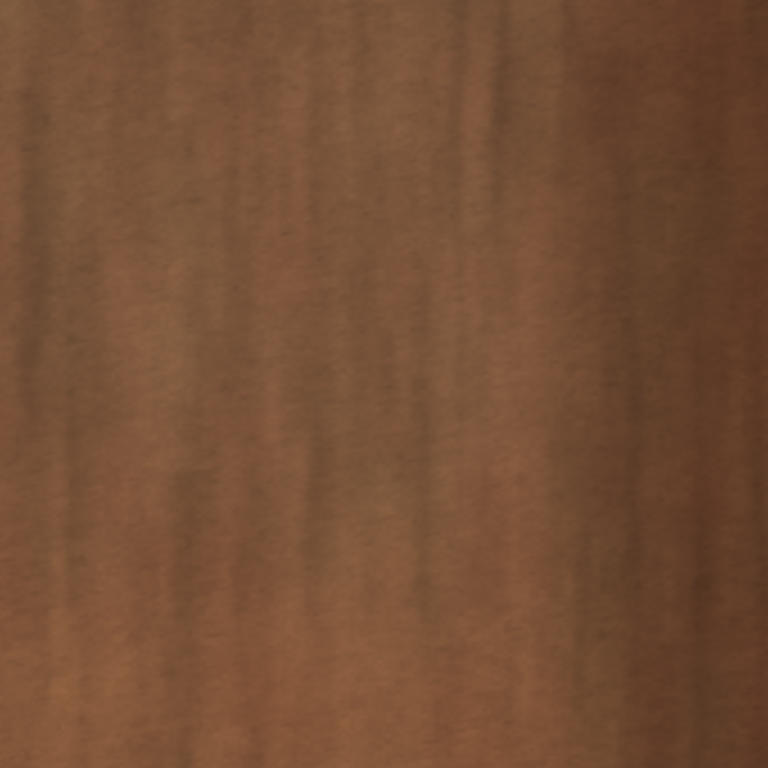
A Shadertoy shader for this texture:

```glsl
// Soft brown wood seen close up: blurred vertical streaks over a broad shade
// that deepens to the right. Stretched value noise gives streaks, hue drift
// and a faint cross grain; a loop adds a few darker fading bands.

float hash(vec2 p) {
    vec3 q = fract(vec3(p.xyx) * 0.1031);
    q += dot(q, q.yzx + 33.33);
    return fract((q.x + q.y) * q.z);
}

// Smooth value noise, centred on zero, from -1 to 1
float noise(vec2 p) {
    vec2 cell = floor(p), f = fract(p);
    f = f * f * f * (f * (f * 6.0 - 15.0) + 10.0);
    float low = mix(hash(cell), hash(cell + vec2(1, 0)), f.x);
    float high = mix(hash(cell + vec2(0, 1)), hash(cell + vec2(1, 1)), f.x);
    return 2.0 * mix(low, high, f.y) - 1.0;
}

// Dark bands that wander slightly and fade out at both ends
float darkBands(vec2 p) {
    float sum = 0.0;
    for (int i = 0; i < 14; i++) {
        float id = float(i);
        float centre = (id + 0.1 + 0.8 * hash(vec2(id, 3.0))) / 14.0;
        float middle = hash(vec2(id, 17.0));
        float width = mix(0.010, 0.024, hash(vec2(id, 29.0)));
        float across = (p.x - centre) / width;
        float along = (p.y - middle) / mix(0.15, 0.32, hash(vec2(id, 41.0)));
        sum += exp(-across * across - along * along);
    }
    return sum;
}

void mainImage(out vec4 fragColor, in vec2 fragCoord) {
    vec2 uv = fragCoord / iResolution.xy;

    // Slight bending of the vertical fibres
    vec2 p = uv;
    p.x += 0.006 * noise(uv * vec2(4.0, 4.0) + 7.0);
    p.x += 0.003 * noise(uv * vec2(13.0, 17.0) + 19.0);

    // Broad shading: dark right side, warmer and lighter lower middle
    vec3 lightWood = vec3(0.480, 0.332, 0.231);
    vec3 darkWood = vec3(0.372, 0.234, 0.154);
    float shade = smoothstep(0.60, 0.98, p.x + 0.03 * noise(uv * vec2(3.0, 2.5)));
    vec3 color = mix(lightWood, darkWood, shade);
    float warmth = smoothstep(0.60, 0.0, uv.y) * (1.0 - shade);
    color += warmth * vec3(0.028, 0.005, -0.007);

    // Streaks from wide to narrow
    float streak = 0.036 * noise(p * vec2(10.0, 2.0) + 31.0)
                 + 0.044 * noise(p * vec2(26.0, 3.6) + 53.0)
                 + 0.034 * noise(p * vec2(54.0, 8.0) + 71.0);
    float blotch = 0.022 * noise(uv * vec2(8.0, 7.0) + 11.0)
                 + 0.022 * noise(uv * vec2(26.0, 22.0) + 37.0);
    color *= 1.0 + streak + blotch - 0.080 * darkBands(p);

    // Hue drift between reddish and olive brown
    float hue = noise(p * vec2(13.0, 3.0) + 91.0) + 0.7 * noise(uv * vec2(14.0, 11.0) + 5.0);
    color += hue * vec3(0.0045, -0.0038, -0.0015);

    // Cross grain, slightly tilted, with sparse soft specks
    vec2 tilted = uv + vec2(0.0, -0.15 * uv.x);
    float grain = 0.023 * noise(tilted * vec2(40.0, 90.0) + 13.0)
                + 0.024 * noise(tilted * vec2(85.0, 145.0) + 47.0)
                + 0.018 * noise(uv * vec2(170.0, 210.0) + 61.0);
    float speck = smoothstep(0.55, 1.0, noise(tilted * vec2(65.0, 100.0) + 23.0));
    color *= 1.0 + grain - 0.040 * speck;

    fragColor = vec4(color, 1.0);
}
```
